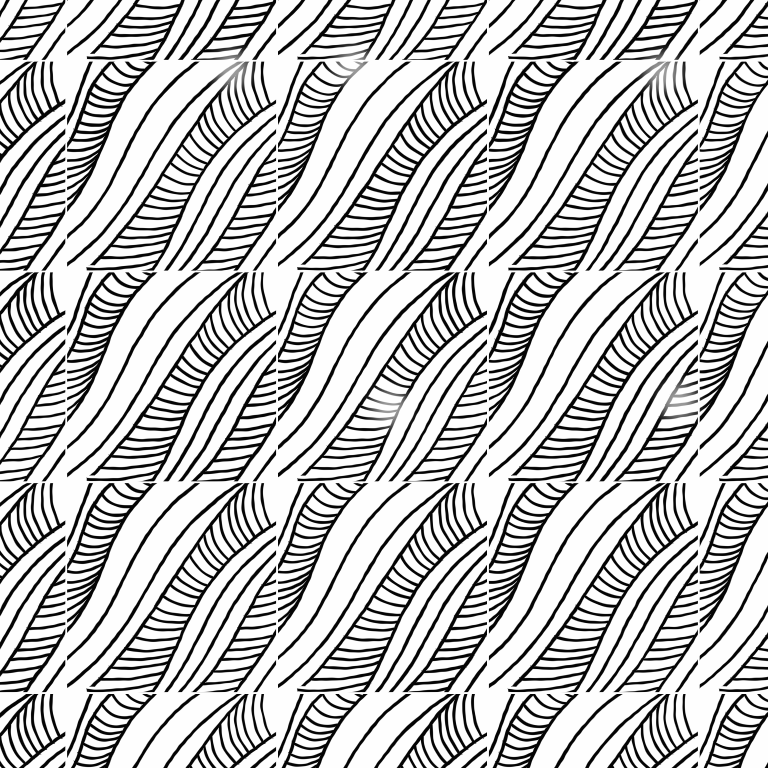
Give the GLSL for this pattern, as a Shadertoy shader.

```glsl
// Square tiles of hand-inked wavy strands and curved hatching, black on white.

const float TILE = 0.2745;                  // tile side, in canvas heights
const vec2 ORIGIN = vec2(0.0863, 0.0975);   // lower left corner of a tile
const vec3 PAPER = vec3(0.995);
const vec3 INK = vec3(0.015);
const float STRAND_HALF_WIDTH = 0.0076;     // in tile sides
const float RUNG_HALF_WIDTH = 0.0064;

// A strand is a cubic x(y) through four evenly spaced heights of its span.
struct Strand { vec2 span; vec4 x; };

const Strand CREST_LEFT  = Strand(vec2(0.59, 1.0), vec4(0.0, 0.065, 0.115, 0.22));
const Strand CREST_OUTER = Strand(vec2(0.70, 1.0), vec4(0.0, 0.045, 0.08, 0.12));
const Strand BAND_LEFT   = Strand(vec2(0.29, 1.0), vec4(0.0, 0.142, 0.242, 0.425));
const Strand BAND_RIGHT  = Strand(vec2(0.03, 1.0), vec4(0.0, 0.30, 0.49, 0.83));
const Strand FAN_LEFT    = Strand(vec2(0.04, 1.0), vec4(0.13, 0.39, 0.60, 0.86));
const Strand FAN_RIGHT   = Strand(vec2(0.0, 0.81), vec4(0.405, 0.545, 0.695, 1.0));
const Strand ROOT_LEFT   = Strand(vec2(0.0, 0.60), vec4(0.60, 0.76, 0.87, 1.0));
const Strand ROOT_RIGHT  = Strand(vec2(0.0, 0.30), vec4(0.80, 0.87, 0.94, 1.0));
const Strand ROOT_TIP    = Strand(vec2(0.0, 0.15), vec4(0.89, 0.925, 0.96, 1.0));

float hash(vec2 p) {
    return fract(sin(dot(p, vec2(127.1, 311.7))) * 43758.5);
}

// Layered sines, roughly -1 to 1
float waves(vec2 p) {
    return 0.5 * sin(p.x + 1.7 * sin(p.y))
         + 0.3 * sin(2.3 * p.y - 1.1 * p.x)
         + 0.2 * sin(4.1 * p.x + 3.7 * p.y);
}

float strandX(Strand s, float y) {
    float t = (y - s.span.x) / (s.span.y - s.span.x);
    float u = 3.0 * t;
    vec4 weights = vec4((1.0 - u) * (2.0 - u) * (1.0 - t) * 0.5,
                        4.5 * t * (1.0 - t) * (2.0 - u),
                        4.5 * t * (1.0 - t) * (u - 1.0),
                        t * (u - 1.0) * (u - 2.0) * 0.5);
    return dot(weights, s.x);
}

float strandDistance(vec2 p, Strand s) {
    float x = strandX(s, p.y);
    float slope = (strandX(s, p.y + 0.01) - x) / 0.01;
    float d = abs(p.x - x) / sqrt(1.0 + slope * slope);
    return max(d, max(s.span.x - p.y, p.y - s.span.y));
}

// Evenly blended strands from first to last
float bundle(vec2 p, Strand first, Strand last, int count) {
    float d = 1.0;
    for (int i = 0; i < count; i++) {
        float k = float(i) / float(count - 1);
        Strand s = Strand(mix(first.span, last.span, k), mix(first.x, last.x, k));
        d = min(d, strandDistance(p, s));
    }
    return d;
}

// Parabolic arc from a to b, bulging to the right of its direction
float arcDistance(vec2 p, vec2 a, vec2 b, float sag) {
    vec2 chord = b - a;
    float len = length(chord);
    float h = dot(p - a, chord) / (len * len);
    float side = dot(p - a, vec2(chord.y, -chord.x)) / len;
    float slope = 4.0 * sag * (1.0 - 2.0 * h);
    float d = abs(side - 4.0 * sag * len * h * (1.0 - h)) / sqrt(1.0 + slope * slope);
    return max(d, (abs(h - 0.5) - 0.5) * len);
}

// Rungs between two strands; rise gives the end height as a quadratic of the start height
float ladder(vec2 p, Strand left, Strand right, vec2 range, vec3 rise, vec2 sag, int count) {
    float d = 1.0;
    for (int i = 0; i < count; i++) {
        float k = float(i) / float(count - 1);
        float jitter = 0.006 * sin(float(i) * 4.7);
        float y0 = mix(range.x, range.y, k) + jitter;
        float y1 = dot(rise, vec3(1.0, y0, y0 * y0));
        vec2 a = vec2(max(strandX(left, y0), 0.0), y0);
        vec2 b = vec2(min(strandX(right, y1), 1.0), y1);
        d = min(d, arcDistance(p, a, b, mix(sag.x, sag.y, k)));
    }
    return d;
}

// Rare soft pale spots, at most one per cell
float fadedSpots(vec2 uv) {
    vec2 cell = floor(uv * 5.0);
    vec2 centre = 0.3 + 0.4 * vec2(hash(cell + 3.1), hash(cell + 8.6));
    float spot = 1.0 - smoothstep(0.03, 0.2, length(fract(uv * 5.0) - centre));
    return spot * step(0.8, hash(cell));
}

void mainImage(out vec4 fragColor, in vec2 fragCoord) {
    vec2 uv = fragCoord / iResolution.y;
    vec2 tile = fract((uv - ORIGIN) / TILE);
    float pixel = 1.0 / (iResolution.y * TILE);

    // Unsteady hand
    vec2 p = tile + 0.0025 * vec2(waves(uv * 90.0), waves(uv.yx * 80.0 + 5.0));

    float strands = bundle(p, BAND_LEFT, BAND_RIGHT, 3);
    strands = min(strands, bundle(p, FAN_RIGHT, ROOT_LEFT, 4));
    strands = min(strands, bundle(p, CREST_OUTER, CREST_LEFT, 2));
    strands = min(strands, bundle(p, ROOT_RIGHT, ROOT_TIP, 2));
    strands = min(strands, strandDistance(p, FAN_LEFT));

    float rungs = ladder(p, CREST_LEFT, BAND_LEFT, vec2(0.30, 1.13), vec3(0.207, 0.72, 0.0), vec2(0.06, 0.2), 19);
    rungs = min(rungs, ladder(p, FAN_LEFT, FAN_RIGHT, vec2(-0.03, 1.1), vec3(0.04, 0.9, -0.2), vec2(0.04, 0.14), 24));
    rungs = min(rungs, ladder(p, ROOT_LEFT, ROOT_RIGHT, vec2(0.0, 0.56), vec3(0.025, 1.0, 0.0), vec2(0.03), 12));

    // Uneven pressure, seam gaps and faded spots
    float swell = 0.0009 * waves(uv * 11.0) + 0.0008 * waves(uv * 120.0);
    float d = min(strands - STRAND_HALF_WIDTH, rungs - RUNG_HALF_WIDTH) - swell;
    float ink = 1.0 - smoothstep(-0.7 * pixel, 0.7 * pixel, d);
    vec2 edge = min(tile, 1.0 - tile);
    ink *= smoothstep(0.002, 0.002 + pixel, min(edge.x, edge.y));
    ink *= 1.0 - 0.6 * fadedSpots(uv);

    fragColor = vec4(mix(PAPER, INK, ink), 1.0);
}
```
